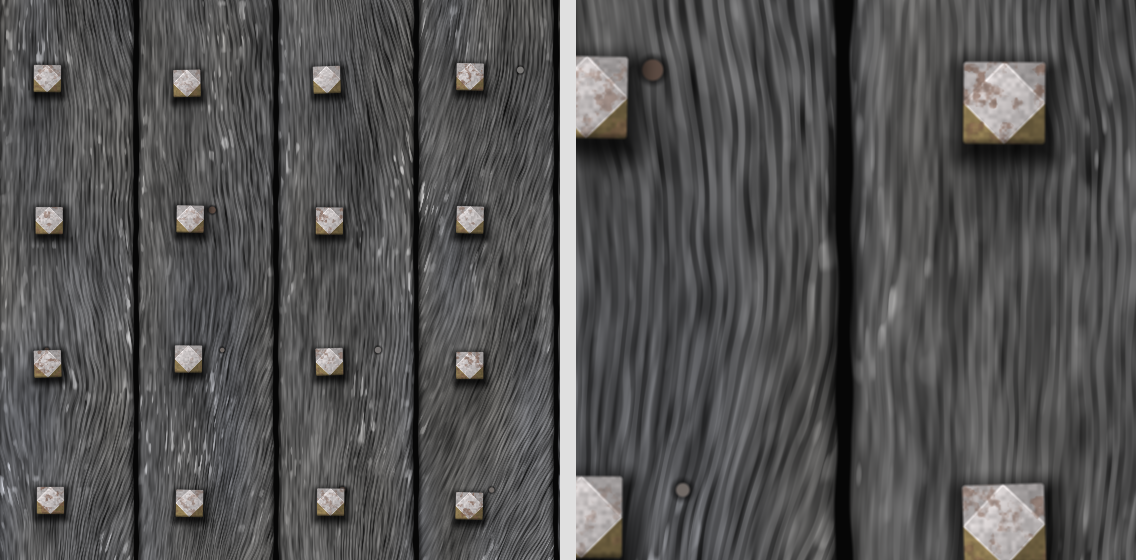
Left: the whole. Right: its middle third, enlarged.
This texture is drawn by a three.js fragment shader. Its source:

```glsl
#define PLANKS 4.0
#define ROWS 4.0
#define PLANK_SHIFT 0.007
#define GAP_HALF 0.0045
#define STUD_HALF 0.0243
#define STUD_X 0.094
#define STUD_Y 0.101
#define ROW_STEP 0.252
#define RING_FREQ 125.0
#define WOOD_TONE 0.365
#define WEAR 0.26

varying vec2 vUv;

float hash(vec2 p) {
  vec3 k = fract(vec3(p.xyx) * 0.1031);
  k += dot(k, k.yzx + 33.33);
  return fract((k.x + k.y) * k.z);
}

float noise(vec2 p) {
  vec2 i = floor(p), f = fract(p);
  f = f * f * (3.0 - 2.0 * f);
  return mix(mix(hash(i), hash(i + vec2(1.0, 0.0)), f.x),
             mix(hash(i + vec2(0.0, 1.0)), hash(i + 1.0), f.x), f.y);
}

float fbm(vec2 p) {
  float sum = 0.0, amp = 0.55;
  for (int i = 0; i < 3; i++) {
    sum += amp * noise(p);
    p = p * 2.1 + 17.3;
    amp *= 0.5;
  }
  return sum;
}

float boxDist(vec2 p, float halfSize) {
  vec2 d = abs(p) - halfSize;
  return length(max(d, 0.0)) + min(max(d.x, d.y), 0.0);
}

// Weathered plank; p.x runs across the plank, p.y up the canvas
vec3 wood(vec2 p, float id) {
  vec2 seed = vec2(id * 13.7, id * 5.3);
  float across = smoothstep(0.02, 0.2, p.x);
  float bow = p.y - 0.45 - 0.25 * hash(seed);
  float slant = 0.33 * step(2.5, id);
  float grain = p.x + 0.3 * bow * bow * across - slant * p.y
              + 0.05 * noise(p * vec2(5.0, 3.5) + seed)
              + 0.006 * noise(p * vec2(22.0, 16.0) + seed);
  vec2 along = vec2(grain, p.y);

  // Growth rings broken up into open pores
  float phase = grain * RING_FREQ + 0.6 * noise(along * vec2(90.0, 30.0) + seed);
  float ring = 0.5 + 0.5 * cos(6.2832 * phase);
  float broken = mix(0.4, 1.0, noise(along * vec2(160.0, 38.0) + seed));
  float strength = mix(0.4, 1.0, across) * mix(0.6, 1.2, noise(p * vec2(12.0, 6.0) + seed));
  float tone = WOOD_TONE - 0.19 * smoothstep(0.3, 0.9, ring) * broken * strength;

  // Fibres and broad stains
  tone += 0.17 * (noise(along * vec2(330.0, 45.0) + seed) - 0.5);
  tone += 0.12 * (noise(along * vec2(150.0, 14.0) + seed) - 0.5);
  tone += 0.20 * (fbm(p * vec2(17.0, 5.0) + seed) - 0.48);

  // Pale scuffs, denser along the plank edges
  float edge = min(p.x, 1.0 / PLANKS - p.x);
  float patches = smoothstep(0.5, 0.8, fbm(p * vec2(16.0, 9.0) + seed + 41.0));
  float rim = 1.0 - smoothstep(0.004, 0.035, edge);
  float flecks = smoothstep(0.66, 0.9, noise(along * vec2(210.0, 48.0) + seed + 9.0));
  tone += WEAR * flecks * (0.15 + patches + 0.5 * rim);

  float cool = noise(p * vec2(14.0, 4.0) + seed + 70.0) - 0.5;
  return max(tone, 0.05) * vec3(1.0 - 0.03 * cool, 1.0, 1.01 + 0.07 * cool);
}

// Cut iron head; q runs from -1 to 1 over the square
vec3 studColor(vec2 q, vec2 seed) {
  vec3 silver = vec3(0.76, 0.74, 0.74);
  vec3 bronze = vec3(0.45, 0.39, 0.26);
  vec3 rust = vec3(0.47, 0.34, 0.28);
  float upper = smoothstep(-0.06, 0.06, q.y);
  float right = smoothstep(-0.06, 0.06, q.x);
  vec3 low = mix(bronze * 1.25, bronze * 0.9, right);
  vec3 high = mix(silver * 0.9, silver * 0.8, right);
  float diamond = abs(q.x) + abs(q.y);
  vec3 top = silver * (1.0 + 0.1 * (q.y - q.x));
  vec3 col = mix(top, mix(low, high, upper), smoothstep(0.96, 1.06, diamond));
  col += 0.10 * (1.0 - smoothstep(0.0, 0.08, abs(diamond - 1.0)));
  float pits = smoothstep(0.48, 0.75, fbm(q * 3.5 + seed * 9.0));
  col = mix(col, rust, pits * mix(0.25, 0.75, hash(seed + 3.0)));
  col *= 0.9 + 0.2 * noise(q * 9.0 + seed * 5.0);
  return col * (1.0 - 0.4 * smoothstep(0.8, 1.0, -q.y));
}

void main() {
  float aa = 0.0012;
  float column = (vUv.x + PLANK_SHIFT) * PLANKS;
  float id = mod(floor(column), PLANKS);
  vec2 p = vec2(fract(column) / PLANKS, vUv.y);
  vec3 col = wood(p, id);

  // Gaps between planks
  float edge = min(p.x, 1.0 / PLANKS - p.x);
  edge += 0.003 * (noise(vec2(id * 9.0 + step(0.1, p.x) * 4.0, p.y * 30.0)) - 0.5);
  col *= mix(0.5, 1.0, smoothstep(GAP_HALF, GAP_HALF + 0.009, edge));
  col = mix(vec3(0.025), col, smoothstep(GAP_HALF - aa, GAP_HALF + aa, edge));

  // Few small nails left in the boards
  vec2 cell = vec2(id, floor(p.y * ROWS));
  vec2 spot = vec2(mix(0.06, 0.19, hash(cell + 21.0)), (cell.y + 0.5) / ROWS);
  float nail = length(p - spot) - 0.007 * mix(0.5, 1.0, hash(cell + 8.0));
  float present = step(0.72, hash(cell + 55.0));
  vec3 nailColor = mix(vec3(0.33, 0.25, 0.21), vec3(0.5), hash(cell + 31.0));
  col *= 1.0 - 0.5 * present * (1.0 - smoothstep(0.0, 0.005, nail));
  col = mix(col, nailColor, present * (1.0 - smoothstep(-aa, aa, nail)));

  // Studs with shadows and run-off stains
  float row = clamp(floor((p.y - STUD_Y) / ROW_STEP + 0.5), 0.0, ROWS - 1.0);
  vec2 seed = vec2(id, row) + 2.0;
  vec2 jitter = vec2(hash(seed), hash(seed + 40.0)) - 0.5;
  vec2 s = p - vec2(STUD_X, STUD_Y + ROW_STEP * row) - jitter * vec2(0.007, 0.014);
  float turn = 0.08 * (hash(seed + 90.0) - 0.5);
  s = mat2(cos(turn), sin(turn), -sin(turn), cos(turn)) * s;
  float stain = exp(-s.x * s.x * 1400.0) * smoothstep(0.0, -0.03, s.y) * smoothstep(-0.12, -0.03, s.y);
  col *= 1.0 - 0.3 * stain;
  float shadow = boxDist(s - vec2(0.002, -0.006), STUD_HALF);
  col *= 1.0 - 0.75 * (1.0 - smoothstep(-0.004, 0.017, shadow));
  float stud = boxDist(s, STUD_HALF - 0.002) - 0.002;
  col = mix(col, studColor(s / STUD_HALF, seed), 1.0 - smoothstep(-aa, aa, stud));

  gl_FragColor = vec4(clamp(col, 0.0, 1.0), 1.0);
}
```
